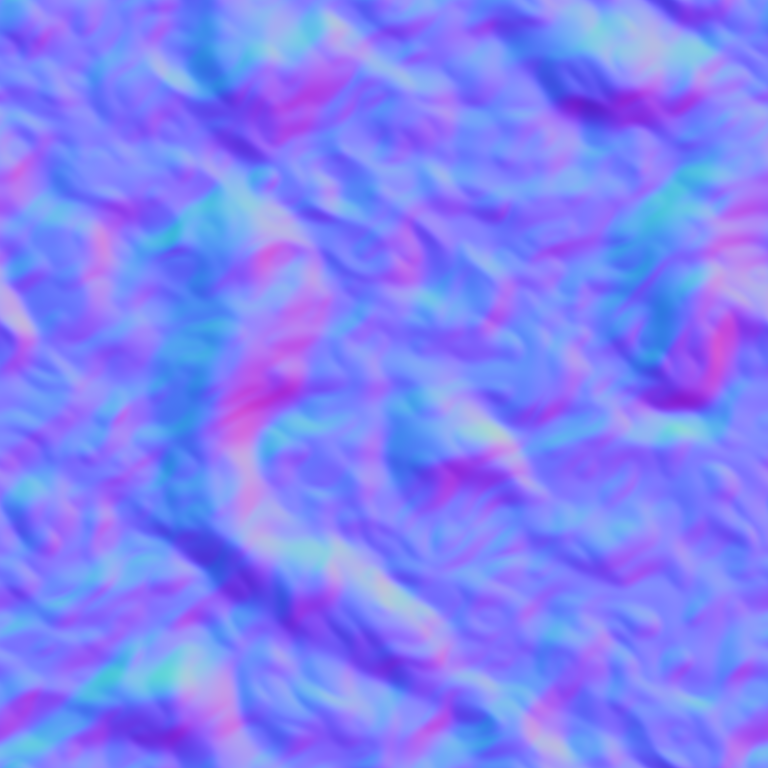
Reproduce this texture map procedurally as a WebGL 2 fragment shader.

```glsl
#version 300 es
precision highp float;
precision highp int;
// Tangent-space normal map of a softly crumpled, folded surface.
// Wrapping gradient noise is bent by layered sines and folded into creases;
// the slopes of that height field are then packed as normal colours.

uniform vec2 u_resolution;
out vec4 fragColor;

const float TAU = 6.2831853;
const vec2 BASE_REPEATS = vec2(5.0, 6.0);  // cells across the tile, first octave
const int OCTAVES = 3;
const float SLOPE_GAIN = 0.68;             // slope kept from octave to octave
const float CREASE_ROUNDING = 0.07;        // softness of the fold lines
const float FOLD_SHARE = 0.7;              // creases against plain swells
const float WARP = 0.012;                  // bending of the folds, in tile widths
const vec2 RELIEF = vec2(0.42, 0.46);      // steepness along x and y
const float SLOPE_STEP = 0.006;            // sampling distance, in tile widths

// Integer hash of a cell, from 0 to 1
float hash(uvec2 cell, uint seed) {
    uint h = cell.x * 1597u + cell.y * 51749u + seed * 7919u;
    h = (h ^ (h >> 15)) * 73244475u;
    h = (h ^ (h >> 13)) * 73244475u;
    h ^= h >> 16;
    return float(h & 65535u) / 65536.0;
}

// Dot product of a corner's random direction with the offset from it
float cornerRamp(vec2 cell, vec2 offset, vec2 repeats, uint seed) {
    float angle = TAU * hash(uvec2(mod(cell, repeats)), seed);
    return dot(vec2(cos(angle), sin(angle)), offset);
}

// Gradient noise that wraps after a whole number of repeats
float wrappedNoise(vec2 p, vec2 repeats, uint seed) {
    vec2 cell = floor(p);
    vec2 f = p - cell;
    vec2 blend = f * f * f * (f * (f * 6.0 - 15.0) + 10.0);
    vec2 right = vec2(1.0, 0.0);
    vec2 up = vec2(0.0, 1.0);
    float low = mix(cornerRamp(cell, f, repeats, seed),
                    cornerRamp(cell + right, f - right, repeats, seed), blend.x);
    float high = mix(cornerRamp(cell + up, f - up, repeats, seed),
                     cornerRamp(cell + 1.0, f - 1.0, repeats, seed), blend.x);
    return mix(low, high, blend.y);
}

// Layered sines with whole repeats bend the tile without breaking it
vec2 bend(vec2 p) {
    vec2 a = TAU * p;
    vec2 broad = sin(vec2(2.0 * a.y + a.x, 2.0 * a.x - a.y) + vec2(0.7, 2.9));
    vec2 narrow = sin(vec2(3.0 * a.y - 2.0 * a.x, 4.0 * a.x + 3.0 * a.y) + vec2(4.1, 1.3));
    return p + WARP * (broad + 0.4 * narrow);
}

// Height of the crumpled sheet: creases of alternating direction
float height(vec2 p) {
    vec2 bent = bend(p);
    float total = 0.0;
    float slope = 1.0;
    float scale = 1.0;
    float side = 1.0;
    for (int i = 0; i < OCTAVES; i++) {
        vec2 repeats = BASE_REPEATS * scale;
        float swell = wrappedNoise(bent * repeats, repeats, uint(i + 3));
        float fold = side * sqrt(swell * swell + CREASE_ROUNDING * CREASE_ROUNDING);
        total += slope * mix(swell, fold, FOLD_SHARE) / (BASE_REPEATS.x * scale);
        slope *= SLOPE_GAIN;
        scale *= 2.0;
        side = -side;
    }
    return total;
}

void main() {
    vec2 uv = gl_FragCoord.xy / u_resolution;

    // Central differences give the slopes
    vec2 dx = vec2(SLOPE_STEP, 0.0);
    vec2 dy = dx.yx;
    vec2 slope = vec2(height(uv + dx) - height(uv - dx),
                      height(uv + dy) - height(uv - dy)) / (2.0 * SLOPE_STEP);

    // Pack the unit normal into colour
    vec3 normal = normalize(vec3(-RELIEF * slope, 1.0));
    fragColor = vec4(0.5 + 0.5 * normal, 1.0);
}
```
